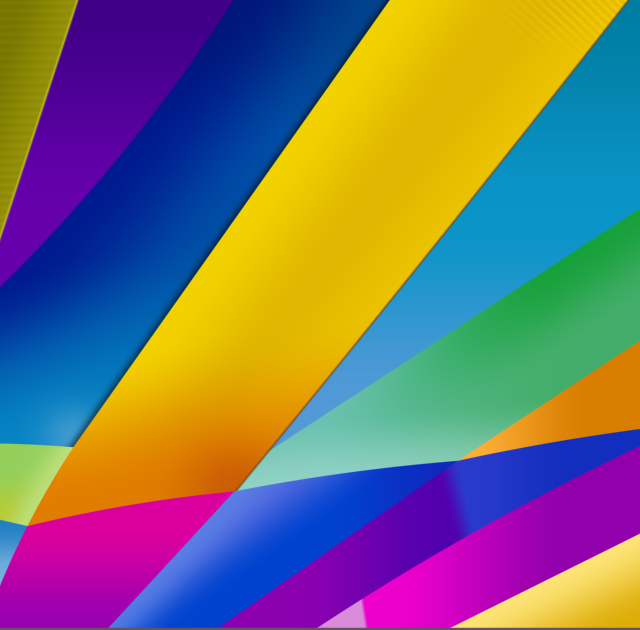
Write a Shadertoy shader that draws this background.

```glsl
// A fan of glossy coloured bands spreading to the upper right, folded along
// a gently rising crease. Each band is painted over the last, bounded by
// slightly bowed edges and shaded with gradients along and across it.

// Signed distance to a parabolic edge from a to b; positive on its left.
float edge(vec2 p, vec2 a, vec2 b, float bow) {
    vec2 d = b - a;
    float t = dot(p - a, d) / dot(d, d);
    return dot(p - a, normalize(vec2(-d.y, d.x))) - bow * 4.0 * t * (1.0 - t);
}

// Antialiased coverage of the positive side of a distance.
float cover(float d, float blur) {
    return smoothstep(-blur, blur, d);
}

// Soft thin line centred on distance zero.
float seam(float d, float width) {
    return exp(-d * d / (width * width));
}

vec3 ramp(vec3 a, vec3 b, float lo, float hi, float x) {
    return mix(a, b, smoothstep(0.0, 1.0, (x - lo) / (hi - lo)));
}

// Upper fan: olive, violet, blue, yellow, teal, green and orange.
vec3 upperFan(vec2 p, float blur) {
    float oliveEdge = edge(p, vec2(0.0, 0.623), vec2(0.121, 1.0), 0.0);
    float violetEdge = edge(p, vec2(0.0, 0.544), vec2(0.365, 1.0), -0.016);
    float blueEdge = edge(p, vec2(0.1146, 0.29), vec2(0.609, 1.0), 0.0);
    float foldEdge = edge(p, vec2(0.0, 0.07), vec2(0.1146, 0.29), 0.006);
    float leftEdge = p.y > 0.29 ? blueEdge : foldEdge;
    float yellowEdge = edge(p, vec2(0.371, 0.2235), vec2(0.982, 1.0), -0.003);
    float tealEdge = edge(p, vec2(0.443, 0.299), vec2(1.0, 0.669), 0.0);
    float greenEdge = edge(p, vec2(0.715, 0.2685), vec2(1.0, 0.459), 0.0);
    float limeTop = edge(p, vec2(0.0, 0.296), vec2(0.1146, 0.29), 0.001);

    vec3 orange = ramp(vec3(0.99, 0.69, 0.22), vec3(0.85, 0.49, 0.0), 0.72, 0.93, p.x);

    vec3 green = ramp(vec3(0.09, 0.63, 0.23), vec3(0.27, 0.68, 0.42), 0.0, 0.13, -tealEdge);
    green = ramp(vec3(0.42, 0.76, 0.69), green, 0.48, 0.88, p.x);
    green = mix(green, vec3(0.66, 0.86, 0.83), 0.6 * smoothstep(0.33, 0.22, p.y - 0.1 * (p.x - 0.4)));

    vec3 teal = ramp(vec3(0.32, 0.6, 0.84), vec3(0.04, 0.58, 0.78), 0.35, 0.66, p.y);
    teal = ramp(teal, vec3(0.0, 0.49, 0.64), 0.65, 1.0, p.y);

    vec3 yellow = ramp(vec3(0.95, 0.82, 0.0), vec3(0.875, 0.715, 0.0), 0.0, 0.16, -leftEdge);
    yellow = ramp(yellow, vec3(0.92, 0.76, 0.0), 0.12, 0.0, yellowEdge);
    float warmth = p.y - 0.15 * p.x;
    yellow = ramp(vec3(0.88, 0.49, 0.0), yellow, 0.18, 0.42, warmth);
    yellow = mix(yellow, vec3(0.74, 0.28, 0.03), 0.6 * seam(length(p - vec2(0.365, 0.22)), 0.08));
    float ripple = sin(420.0 * (p.y + 0.25 * p.x + 0.4 * p.x * p.x));
    yellow -= 0.025 * ripple * smoothstep(0.75, 0.9, p.x) * smoothstep(0.91, 0.97, p.y);

    vec3 blue = ramp(vec3(0.0, 0.1, 0.56), vec3(0.0, 0.31, 0.65), 0.0, 0.21, -violetEdge);
    blue = ramp(vec3(0.02, 0.52, 0.77), blue, 0.29, 0.59, p.y + 0.2 * (0.1 - p.x));
    blue *= mix(1.0, 0.85, smoothstep(0.75, 1.0, p.y));
    blue = mix(blue, vec3(0.4, 0.66, 0.84), 0.6 * seam(length(p - vec2(0.115, 0.305)), 0.05));

    vec3 violet = ramp(vec3(0.4, 0.0, 0.68), vec3(0.25, 0.0, 0.53), 0.65, 1.0, p.y);
    vec3 olive = ramp(vec3(0.58, 0.56, 0.03), vec3(0.48, 0.47, 0.0), 0.0, 0.09, oliveEdge);
    olive += 0.012 * sin(500.0 * p.y);
    vec3 lime = ramp(vec3(0.72, 0.79, 0.17), vec3(0.58, 0.81, 0.36), 0.17, 0.26, p.y);
    lime = mix(lime, vec3(0.73, 0.87, 0.47), seam(foldEdge, 0.03));

    // Paint from the lower right to the upper left.
    vec3 col = mix(orange, green, cover(greenEdge, blur));
    col = mix(col, teal, cover(tealEdge, blur));
    col = mix(col, yellow, cover(yellowEdge, blur));
    col = mix(col, vec3(0.45, 0.22, 0.05), 0.6 * seam(yellowEdge, 0.0018));
    vec3 leftBands = mix(blue, violet, cover(violetEdge, 2.0 * blur));
    leftBands = mix(leftBands, olive, cover(oliveEdge, blur));
    leftBands = mix(leftBands, vec3(0.75, 0.8, 0.12), 0.75 * seam(oliveEdge, 0.002));
    leftBands *= 1.0 - 0.45 * seam(blueEdge, 0.008) * step(0.29, p.y);
    leftBands = mix(lime, leftBands, cover(limeTop, blur));
    return mix(col, leftBands, cover(leftEdge, blur));
}

// Lower fan: pale blue, magenta, blue, purple, pink and gold.
vec3 lowerFan(vec2 p, float blur) {
    float paleEdge = edge(p, vec2(0.0, 0.07), vec2(0.1146, 0.29), 0.006);
    float magentaEdge = edge(p, vec2(0.169, 0.003), vec2(0.366, 0.22), 0.0);
    float blueEdge = edge(p, vec2(0.341, 0.003), vec2(0.715, 0.2685), 0.0);
    float purpleEdge = edge(p, vec2(0.495, 0.003), vec2(1.0, 0.292), 0.01);
    float pinkEdge = edge(p, vec2(0.703, 0.003), vec2(1.0, 0.153), 0.0);

    vec3 gold = ramp(vec3(0.99, 0.89, 0.46), vec3(0.87, 0.68, 0.03), 0.0, 0.12, -pinkEdge);
    vec3 pink = ramp(vec3(0.93, 0.0, 0.8), vec3(0.57, 0.0, 0.67), 0.6, 0.9, p.x);
    float blush = 0.573 - 0.15 * p.y - p.x;
    pink = mix(pink, vec3(0.85, 0.55, 0.85), cover(blush, 3.0 * blur));
    vec3 purple = ramp(vec3(0.55, 0.0, 0.69), vec3(0.32, 0.0, 0.68), 0.45, 0.7, p.x);
    vec3 indigo = ramp(vec3(0.16, 0.23, 0.8), vec3(0.07, 0.18, 0.75), 0.72, 0.9, p.x);
    purple = mix(purple, indigo, cover(p.x - 0.735 + 0.25 * (p.y - 0.12), 0.02));
    vec3 blue = ramp(vec3(0.0, 0.26, 0.81), vec3(0.31, 0.4, 0.87), 0.04, 0.14, blueEdge);
    blue = mix(blue, vec3(0.06, 0.16, 0.75), smoothstep(0.5, 0.7, p.x));
    blue = mix(blue, vec3(0.38, 0.54, 0.91), 0.65 * seam(magentaEdge, 0.04));
    vec3 magenta = ramp(vec3(0.6, 0.0, 0.69), vec3(0.86, 0.0, 0.62), 0.0, 0.17, p.y);
    vec3 pale = ramp(vec3(0.45, 0.68, 0.86), vec3(0.14, 0.5, 0.77), 0.09, 0.17, p.y);

    vec3 col = mix(gold, pink, cover(pinkEdge, blur));
    col = mix(col, purple, cover(purpleEdge, blur));
    col = mix(col, blue, cover(blueEdge, blur));
    col = mix(col, magenta, cover(magentaEdge, blur));
    return mix(col, pale, cover(paleEdge, blur));
}

// Signed distance to the crease between the two fans; positive above.
float crease(vec2 p) {
    if (p.x < 0.043) return edge(p, vec2(0.0, 0.175), vec2(0.043, 0.165), 0.0);
    if (p.x < 0.366) return edge(p, vec2(0.043, 0.165), vec2(0.366, 0.22), 0.006);
    if (p.x < 0.715) return edge(p, vec2(0.366, 0.22), vec2(0.715, 0.2685), 0.005);
    return edge(p, vec2(0.715, 0.2685), vec2(1.0, 0.319), 0.003);
}

void mainImage(out vec4 fragColor, in vec2 fragCoord) {
    vec2 p = fragCoord / iResolution.xy;
    float blur = 0.8 / iResolution.y;
    vec3 col = mix(lowerFan(p, blur), upperFan(p, blur), cover(crease(p), blur));
    // Grey rim along the foot.
    col = mix(col, vec3(0.38, 0.33, 0.38), cover(0.0035 - p.y, blur));
    fragColor = vec4(clamp(col, 0.0, 1.0), 1.0);
}
```
